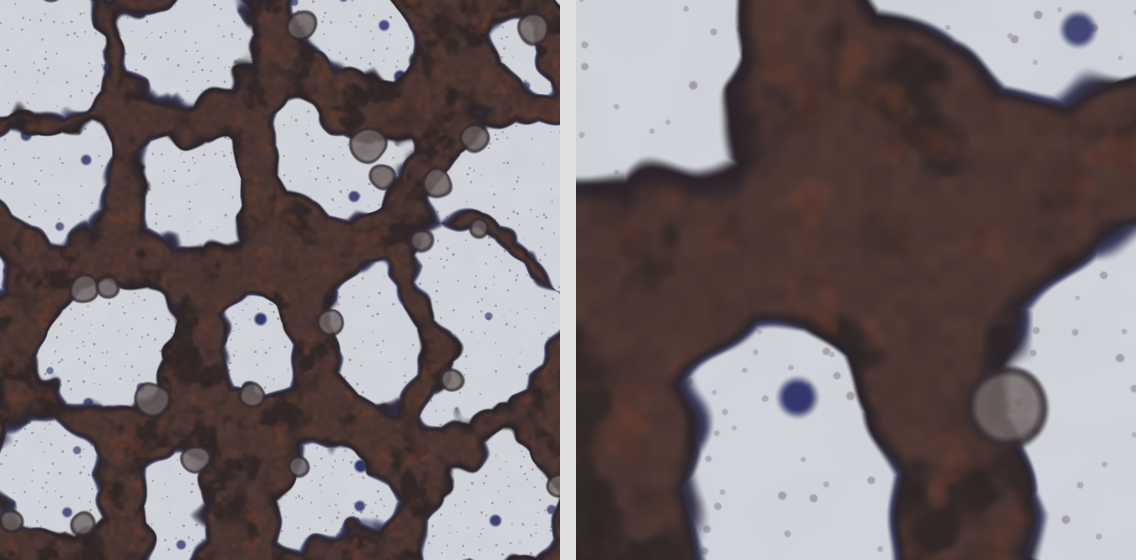
Left, the full canvas; right, a detail of the centre.
Write a Shadertoy shader that draws this texture.

```glsl
const vec3 PALE = vec3(0.815, 0.825, 0.855);
const vec3 BROWN = vec3(0.295, 0.212, 0.198);
const vec3 DARK = vec3(0.195, 0.155, 0.155);
const vec3 RUST = vec3(0.40, 0.235, 0.18);
const vec3 RIM = vec3(0.165, 0.14, 0.165);
const vec3 BLUE_EDGE = vec3(0.23, 0.23, 0.36);
const vec3 DOT_BLUE = vec3(0.17, 0.19, 0.40);
const vec3 SPECK = vec3(0.50, 0.45, 0.46);
const vec3 CELL_GREY = vec3(0.43, 0.385, 0.385);
const vec3 CELL_LIGHT = vec3(0.60, 0.56, 0.56);
const float HOLE_GRID = 3.9;     // holes per canvas side
const float JITTER = 0.85;
const float ROUNDING = 15.0;     // higher gives sharper hole corners
const float WALL_MIN = 0.010;
const float WALL_MAX = 0.064;
const float BUMP_GRID = 19.0;
const float BUMP_HEIGHT = 0.024;
const float EDGE_SOFT = 0.0035;
const float CELL_GRID = 12.0;
const float CELL_CHANCE = 0.5;
const float DOT_GRID = 9.0;
const float DOT_CHANCE = 0.6;
const float SPECK_GRID = 62.0;

vec2 hash2(vec2 p) {
    vec3 q = fract(p.xyx * vec3(0.1031, 0.1030, 0.0973));
    q += dot(q, q.yzx + 33.33);
    return fract((q.xx + q.yz) * q.zy);
}

float noise(vec2 p) {
    vec2 i = floor(p), f = fract(p);
    f = f * f * (3.0 - 2.0 * f);
    float low = mix(hash2(i).x, hash2(i + vec2(1, 0)).x, f.x);
    float high = mix(hash2(i + vec2(0, 1)).x, hash2(i + vec2(1, 1)).x, f.x);
    return mix(low, high, f.y);
}

float fbm(vec2 p) {
    return 0.55 * noise(p) + 0.3 * noise(p * 2.1 + 17.3) + 0.15 * noise(p * 4.3 + 41.7);
}

// Distance to the nearest scattered point
float pointDistance(vec2 p) {
    vec2 base = floor(p);
    float best = 4.0;
    for (int y = -1; y <= 1; y++)
    for (int x = -1; x <= 1; x++) {
        vec2 id = base + vec2(x, y);
        best = min(best, length(id + hash2(id + 71.0) - p));
    }
    return best;
}

vec2 holeSite(vec2 id) {
    return id + 0.5 + JITTER * (hash2(id + 23.0) - 0.5);
}

// Positive inside the holes, negative in the tissue
float holeField(vec2 p) {
    vec2 warp = vec2(noise(p * 8.0 + 5.0), noise(p * 8.0 + 60.0)) - 0.5;
    warp += 0.3 * (vec2(noise(p * 27.0 + 9.0), noise(p * 27.0 + 80.0)) - 0.5);
    vec2 q = (p + 0.075 * warp) * HOLE_GRID;
    vec2 home = floor(q), nearest = vec2(4.0);
    for (int y = -1; y <= 1; y++)
    for (int x = -1; x <= 1; x++) {
        vec2 id = floor(q) + vec2(x, y);
        vec2 toSite = holeSite(id) - q;
        if (dot(toSite, toSite) < dot(nearest, nearest)) { nearest = toSite; home = id; }
    }
    float sum = 1e-6;
    for (int y = -2; y <= 2; y++)
    for (int x = -2; x <= 2; x++) {
        if (x == 0 && y == 0) continue;
        vec2 toSite = holeSite(home + vec2(x, y)) - q;
        float border = dot(0.5 * (toSite + nearest), normalize(toSite - nearest));
        sum += exp(-ROUNDING * border);
    }
    float inset = -log(sum) / (ROUNDING * HOLE_GRID);
    float wall = mix(WALL_MIN, WALL_MAX, hash2(home + 131.0).y);
    return inset - wall + BUMP_HEIGHT * (pointDistance(p * BUMP_GRID) - 0.45);
}

vec3 tissueColor(vec2 p, float depth) {
    vec3 col = mix(DARK, BROWN, smoothstep(0.26, 0.48, fbm(p * 24.0)));
    col = mix(col, RUST, 0.55 * smoothstep(0.56, 0.82, fbm(p * 38.0 + 90.0)));
    col = mix(col, DARK, 0.5 * smoothstep(0.5, 0.85, pointDistance(p * BUMP_GRID)));
    col *= 0.93 + 0.14 * noise(p * 110.0);
    col = mix(RIM, col, smoothstep(0.003, 0.018, depth));
    float patches = smoothstep(0.3, 0.65, noise(p * 16.0 + 33.0));
    return mix(col, BLUE_EDGE, patches * (1.0 - smoothstep(0.002, 0.008, depth)));
}

// Soft discs on a jittered grid; returns coverage
float scatter(vec2 p, float grid, float chance, float radius, float seed) {
    vec2 base = floor(p * grid);
    float cover = 0.0;
    for (int y = -1; y <= 1; y++)
    for (int x = -1; x <= 1; x++) {
        vec2 id = base + vec2(x, y);
        vec2 pick = hash2(id + seed);
        if (pick.x > chance) continue;
        float d = length(p - (id + hash2(id + seed + 50.0)) / grid);
        float r = radius * mix(0.65, 1.15, pick.y);
        cover = max(cover, (1.0 - smoothstep(0.6 * r, 1.25 * r, d)) * mix(0.6, 1.0, pick.y));
    }
    return cover;
}

// Round translucent cells that cling to the hole edges
vec3 addCells(vec3 col, vec2 p) {
    vec2 base = floor(p * CELL_GRID);
    for (int y = -1; y <= 1; y++)
    for (int x = -1; x <= 1; x++) {
        vec2 id = base + vec2(x, y);
        vec2 pick = hash2(id + 211.0);
        vec2 center = (id + hash2(id + 307.0)) / CELL_GRID;
        float r = mix(0.017, 0.032, pick.y);
        float d = length(p - center) - r + 0.008 * (noise(p * 32.0) - 0.5);
        if (pick.x > CELL_CHANCE || d > 0.004) continue;
        if (abs(holeField(center) - 0.003) > 0.012) continue;
        vec3 body = mix(CELL_GREY, CELL_LIGHT, pick.x / CELL_CHANCE * noise(p * 45.0 + 7.0));
        body = mix(body, DARK, 0.3 * fbm(p * 60.0));
        body = mix(body, RIM, 0.85 * smoothstep(-0.008, -0.002, d));
        col = mix(col, body, 0.85 * (1.0 - smoothstep(-0.002, 0.003, d)));
    }
    return col;
}

void mainImage(out vec4 fragColor, in vec2 fragCoord) {
    vec2 p = fragCoord / iResolution.y;
    float field = holeField(p);

    // Pale holes with fine debris and blue dots
    vec3 hole = PALE + 0.025 * (fbm(p * 30.0) - 0.5);
    hole = mix(hole, SPECK, 0.55 * scatter(p, SPECK_GRID, 0.35, 0.0024, 400.0));
    hole = mix(hole, DOT_BLUE, scatter(p, DOT_GRID, DOT_CHANCE, 0.0105, 500.0));

    // Tissue around the holes
    vec3 col = mix(tissueColor(p, -field), hole, smoothstep(-EDGE_SOFT, EDGE_SOFT, field));
    fragColor = vec4(addCells(col, p), 1.0);
}
```
